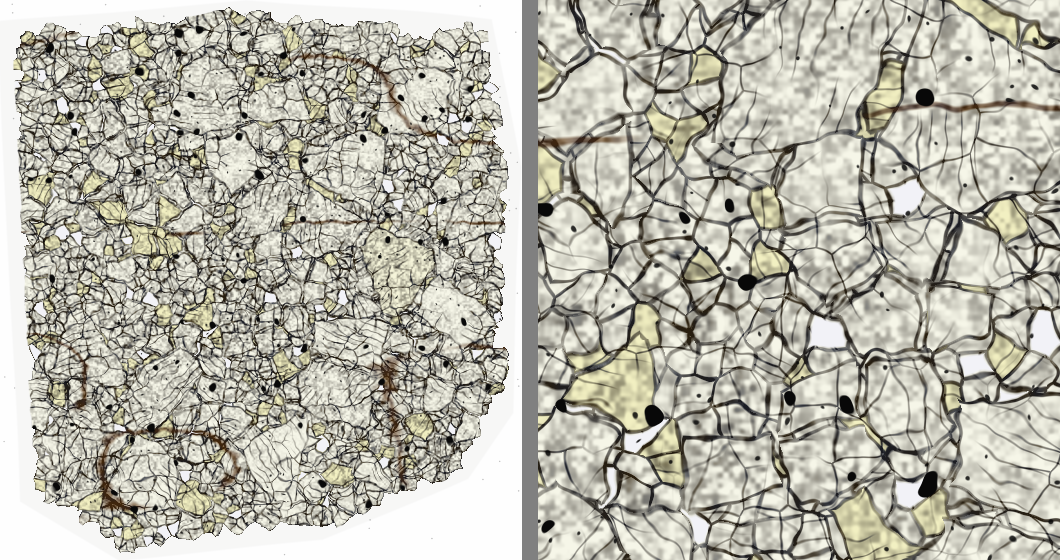
Left: the whole. Right: its middle third, enlarged.
Give the GLSL for this texture, as a WebGL 1 fragment shader.

```glsl
precision highp float;
uniform vec2 u_resolution;

#define COARSE 9.0
#define MEDIUM 22.0
#define FINE 50.0
#define DUST 0.50
#define RIM_WIDTH 0.0011
#define CRACK_WIDTH 0.0006
#define PORE_SHARE 0.07
#define YELLOW_SHARE 0.13
#define PALE vec3(0.965, 0.965, 0.91)
#define YELLOW vec3(0.95, 0.94, 0.76)
#define DARK vec3(0.09, 0.07, 0.05)
#define GLASS vec3(0.968, 0.968, 0.966)

float hash(vec2 p) {
  return fract(sin(dot(p, vec2(127.1, 311.7))) * 43758.5);
}

vec2 hash2(vec2 p) {
  return vec2(hash(p), hash(p + 57.3));
}

float noise(vec2 p) {
  vec2 i = floor(p), f = fract(p);
  f = f * f * (3.0 - 2.0 * f);
  return mix(mix(hash(i), hash(i + vec2(1, 0)), f.x),
             mix(hash(i + vec2(0, 1)), hash(i + vec2(1, 1)), f.x), f.y);
}

vec2 warp(vec2 p) {
  return vec2(noise(p), noise(p + 31.7)) - 0.5;
}

// Soft line of half width w at distance d
float line(float d, float w) {
  float px = 1.0 / u_resolution.y;
  return 1.0 - smoothstep(max(w - px, 0.0), w + px, abs(d));
}

// Cell centre (xy), distance to the cell edge (z), cell value (w)
vec4 cells(vec2 p, float scale) {
  p *= scale;
  vec2 base = floor(p), near = vec2(9.0), next = vec2(9.0), id = base;
  for (int y = -1; y <= 1; y++) {
    for (int x = -1; x <= 1; x++) {
      vec2 c = base + vec2(x, y);
      vec2 r = c + 0.08 + 0.84 * hash2(c + scale) - p;
      if (dot(r, r) < dot(near, near)) {
        next = near; near = r; id = c;
      } else if (dot(r, r) < dot(next, next)) next = r;
    }
  }
  float edge = dot(0.5 * (near + next), normalize(next - near));
  return vec4((p + near) / scale, edge / scale, hash(id + scale + 7.7));
}

// Distance outside the edge from a to b, walked clockwise
float side(vec2 p, vec2 a, vec2 b) {
  return dot(p - a, normalize(vec2(a.y - b.y, b.x - a.x)));
}

// Section outline: straight cut on the left, ragged elsewhere
float outline(vec2 p, float ragged) {
  vec2 topLeft = vec2(0.022, 0.94), top = vec2(0.44, 0.98);
  vec2 topRight = vec2(0.86, 0.945), right = vec2(0.908, 0.70);
  vec2 lowRight = vec2(0.895, 0.27), corner = vec2(0.82, 0.165);
  vec2 bottom = vec2(0.57, 0.06), foot = vec2(0.22, 0.025), lowLeft = vec2(0.062, 0.12);
  float d = max(side(p, topLeft, top), side(p, top, topRight));
  d = max(d, max(side(p, topRight, right), side(p, right, lowRight)));
  d = max(d, max(side(p, lowRight, corner), side(p, corner, bottom)));
  d = max(d, max(side(p, bottom, foot), side(p, foot, lowLeft)));
  d += ragged * (noise(p * 12.0) - 0.4);
  return max(d, side(p, lowLeft, topLeft));
}

// Round opaque spots scattered on a grid
float spots(vec2 p, float scale, float share, float radius) {
  vec2 i = floor(p * scale);
  vec2 c = (i + 0.25 + 0.5 * hash2(i + 3.1)) / scale;
  float r = radius * (0.45 + 0.55 * hash(i + 9.4));
  return step(hash(i + 17.0), share) * line(length(p - c), r);
}

void main() {
  vec2 p = gl_FragCoord.xy / u_resolution.y;
  vec2 q = p + 0.010 * warp(p * 38.0) + 0.004 * warp(p * 110.0);

  // Large grains set among medium ones, small ones between
  vec4 big = cells(q, COARSE), mid = cells(q, MEDIUM), grain = cells(q, FINE);
  float rim = grain.z, size = 0.0;
  float bigIn = big.z - 0.007, midIn = mid.z - 0.0025;
  if (mid.w < 0.55 && outline(mid.xy, 0.03) < -0.01) {
    rim = midIn > 0.0 ? midIn : min(rim, -midIn);
    if (midIn > 0.0) { grain = mid; size = 0.5; }
  }
  if (big.w < 0.42 && outline(big.xy, 0.03) < -0.03) {
    rim = bigIn > 0.0 ? bigIn : min(rim, -bigIn);
    if (bigIn > 0.0) { grain = big; size = 1.0; }
  }
  float id = grain.w;
  float pick = fract(id * 91.7);

  // Dusty inclusions, denser in some grains and zones
  float zone = noise(p * 5.0 + 4.0);
  float speck = 0.55 * noise(p * 310.0) + 0.45 * noise(p * 170.0 + 8.0);
  float density = 0.3 + 0.45 * pick + 0.5 * zone + 0.6 * (noise(q * 42.0) - 0.5) - 0.25 * size;
  float shade = DUST * smoothstep(0.2, 0.95, speck) * max(density, 0.1);

  // Grain rims, cleavage and curved cracks
  float fade = noise(p * 75.0 + 5.0);
  shade += line(rim, RIM_WIDTH) * (0.22 + 0.62 * fade);
  float angle = 6.283 * pick;
  float along = dot(q, vec2(cos(angle), sin(angle))) * 85.0 + noise(p * 30.0);
  shade += 0.42 * line((fract(along) - 0.5) / 85.0, CRACK_WIDTH)
         * smoothstep(0.42, 0.7, noise(p * 36.0 + 40.0 * id));
  float web = cells(q + 0.012 * warp(p * 17.0 + 6.0), 33.0).z;
  shade += line(web, CRACK_WIDTH) * 0.6 * smoothstep(0.3, 0.75, noise(p * 28.0 + 2.0));
  float fracture = (noise(p * vec2(3.5, 6.0) + 11.0) - 0.5) / 9.0;
  float rust = line(fracture + 0.003 * (fade - 0.5), 0.0009) * smoothstep(0.4, 0.6, noise(p * 9.0));
  shade += 0.55 * rust;

  // Mineral colour, with bluish and rusty tints in the darker parts
  vec3 body = mix(PALE, YELLOW, step(fract(id * 37.3), YELLOW_SHARE) * (1.0 - 0.6 * step(0.8, size)));
  vec3 color = mix(body, DARK, clamp(shade, 0.0, 0.95));
  float tint = noise(p * 120.0 + 20.0) - 0.45;
  color += vec3(-0.06, -0.01, 0.09) * tint * smoothstep(0.3, 0.7, shade);
  color += vec3(0.10, 0.03, -0.02) * rust;

  // Open pores between small grains
  float pore = step(size, 0.1) * step(pick, PORE_SHARE) * smoothstep(0.0008, 0.0026, rim);
  color = mix(color, vec3(0.95, 0.95, 0.97), pore);

  // Opaque grains and fine dark specks
  float opaque = spots(q, 27.0, 0.13, 0.0075);
  opaque = max(opaque, 0.85 * spots(q, 80.0, 0.13, 0.0017));
  color = mix(color, vec3(0.03), opaque);

  // Section on its glass slide
  float px = 1.0 / u_resolution.y;
  float plain = outline(p, 0.0);
  vec3 slide = mix(GLASS, vec3(0.995), smoothstep(0.026, 0.030, plain + 0.01 * noise(p * 4.0)));
  slide -= 0.25 * spots(p, 60.0, 0.05, 0.0008);
  float ragged = outline(p, 0.03);
  float inside = step(outline(grain.xy, 0.03), 0.0) * (1.0 - smoothstep(0.009, 0.009 + 2.0 * px, ragged));
  float cut = side(p, vec2(0.062, 0.12), vec2(0.022, 0.94));
  inside *= 1.0 - smoothstep(-px, px, cut + 0.004 * (noise(p * 60.0) - 0.5));
  gl_FragColor = vec4(mix(slide, color, inside), 1.0);
}
```
